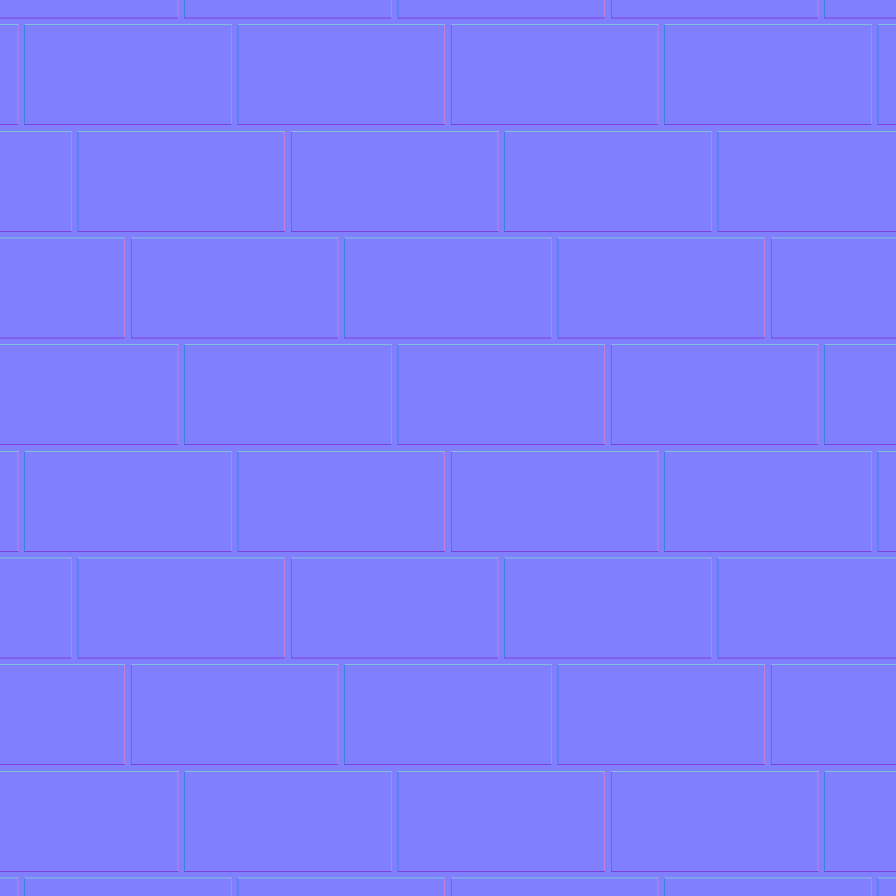
Give the GLSL for this texture map, as a three.js fragment shader.

```glsl
varying vec2 vUv;

const vec2 BRICK_COUNT = vec2(4.2, 8.4);   // bricks across and up the canvas
const float ROW_SHIFT = 0.25;              // sideways step per row, in bricks
const float HALF_JOINT = 0.0037;           // joint centre to bevel centre
const float BEVEL_WIDTH = 0.00065;
const float BEVEL_TILT = 1.05;             // radians away from the flat normal
const vec3 FLAT_NORMAL = vec3(0.0, 0.0, 1.0);

vec3 encodeNormal(vec3 normal) {
  return normal * 0.5 + 0.5;
}

// Share of each pixel side covered by a bevel centred on distance zero
vec2 bevelCoverage(vec2 dist, vec2 pixel) {
  vec2 high = min(dist + 0.5 * pixel, vec2(0.5 * BEVEL_WIDTH));
  vec2 low = max(dist - 0.5 * pixel, vec2(-0.5 * BEVEL_WIDTH));
  return clamp((high - low) / pixel, 0.0, 1.0);
}

// Share of each pixel side lying within the brick, bevel included
vec2 brickCoverage(vec2 dist, vec2 pixel) {
  return clamp(0.5 + (0.5 * BEVEL_WIDTH - dist) / pixel, 0.0, 1.0);
}

void main() {
  vec2 pixel = max(fwidth(vUv), vec2(1e-6));
  vec2 brickSize = 1.0 / BRICK_COUNT;

  // Stepped running bond, laid out from the canvas centre
  vec2 cell = (vUv - 0.5) * BRICK_COUNT;
  cell.x += ROW_SHIFT * (floor(cell.y) + 1.0);
  vec2 local = (fract(cell) - 0.5) * brickSize;

  // Signed distance to the brick sides, per axis
  vec2 dist = abs(local) - (0.5 * brickSize - HALF_JOINT);
  vec2 bevel = bevelCoverage(dist, pixel) * brickCoverage(dist, pixel).yx;

  // Bevels lean outward from the brick face
  vec2 outward = sign(local) * sin(BEVEL_TILT);
  vec3 sideNormal = vec3(outward.x, 0.0, cos(BEVEL_TILT));
  vec3 endNormal = vec3(0.0, outward.y, cos(BEVEL_TILT));

  vec3 color = encodeNormal(FLAT_NORMAL);
  color = mix(color, encodeNormal(sideNormal), bevel.x);
  color = mix(color, encodeNormal(endNormal), bevel.y);
  gl_FragColor = vec4(color, 1.0);
}
```
